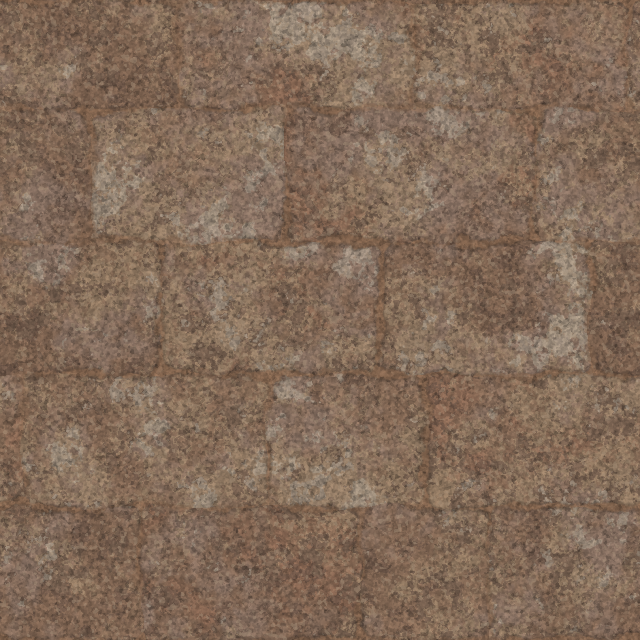
Write a WebGL 2 fragment shader that draws this texture.

```glsl
#version 300 es
precision highp float;
// Five courses of weathered brown stone blocks with rusty joints and flaking ochre crust.
uniform vec2 u_resolution;
out vec4 fragColor;

const float TAU = 6.2831853;
const float COURSE = 0.2075; // course height; the top course is cut shorter

// Per course, bottom up: three joint positions, then the amount of ochre crust.
const vec4 COURSES[5] = vec4[5](
  vec4(0.219, 0.565, 0.764, 0.46),
  vec4(0.035, 0.419, 0.664, 0.75),
  vec4(0.251, 0.595, 0.921, 0.55),
  vec4(0.141, 0.449, 0.837, 0.05),
  vec4(0.279, 0.647, 0.980, 0.40));

vec3 hash3(vec2 p, float seed) {
  vec3 q = fract(vec3(p, seed * 7.3 + 1.7) * vec3(0.1031, 0.1030, 0.0973));
  q += dot(q, q.yxz + 33.33);
  return fract((q.xxy + q.yxx) * q.zyx);
}

// Smooth cellular noise that wraps after n cells.
float cellular(vec2 uv, float n, float seed) {
  vec2 p = uv * n, cell = floor(p);
  float sum = 0.0, total = 0.0;
  for (int y = -1; y <= 1; y++)
    for (int x = -1; x <= 1; x++) {
      vec2 g = cell + vec2(x, y);
      vec3 h = hash3(mod(g, n), seed);
      vec2 d = g + h.xy - p;
      float w = exp(-7.0 * dot(d, d));
      sum += w * h.z;
      total += w;
    }
  return sum / total;
}

float layered(vec2 uv, float n, float seed, int octaves) {
  float sum = 0.0, total = 0.0, gain = 1.0;
  for (int i = 0; i < octaves; i++) {
    sum += gain * cellular(uv, n, seed + float(i));
    total += gain;
    gain *= 0.82;
    n *= 2.0;
  }
  return sum / total;
}

void main() {
  vec2 uv = gl_FragCoord.xy / u_resolution;

  // Uneven block outlines: slow sines plus rough crumbling.
  float rough = layered(uv, 24.0, 3.0, 4);
  vec2 bend = 0.0025 * sin(TAU * (uv.yx * vec2(7.0, 5.0) + uv * vec2(2.0, 3.0)))
            + 0.010 * (vec2(cellular(uv, 22.0, 11.0), cellular(uv, 22.0, 12.0)) - 0.5);
  vec2 p = fract(uv + bend);

  // Course, block and distance to the joints, with rounded corners.
  float row = min(floor(p.y / COURSE), 4.0);
  float top = row > 3.5 ? 1.0 : (row + 1.0) * COURSE;
  vec4 course = COURSES[int(row)];
  float column = mod(dot(step(course.xyz, vec3(p.x)), vec3(1.0)), 3.0);
  vec3 side = abs(fract(p.x - course.xyz + 0.5) - 0.5);
  vec2 gap = vec2(min(side.x, min(side.y, side.z)), min(p.y - row * COURSE, top - p.y));
  float inset = 0.02 - length(max(0.02 - gap, 0.0)) + 0.004;
  float edge = inset + (rough - 0.5) * 0.022;

  // Each block has its own tone and wear.
  vec3 tone = hash3(vec2(column, row), 9.0);
  float seed = 20.0 + 9.0 * (column + 3.0 * row);
  float patches = layered(uv, 7.0, seed, 6);
  float flakes = layered(uv, 36.0, seed + 2.5, 4);
  float stain = layered(uv, 5.0, seed + 4.5, 5);
  float grain = layered(uv, 170.0, 5.0, 2);

  // Bare stone, from brown to greyish mauve, with faint red firing stains.
  vec3 color = mix(vec3(0.478, 0.376, 0.305), vec3(0.505, 0.400, 0.325), tone.x);
  float mauve = smoothstep(0.40, 0.62, stain + 0.12 * (0.45 - course.w));
  color = mix(color, vec3(0.530, 0.450, 0.405), 0.65 * mauve);
  float red = smoothstep(0.46, 0.34, stain) * step(0.6, tone.z);
  color = mix(color, vec3(0.550, 0.395, 0.315), 0.4 * red);

  // Ochre crust: a soft film below, crisp broken flakes above.
  float crust = patches - 0.60 + 0.15 * course.w + 0.04 * (tone.y - 0.5);
  color = mix(color, vec3(0.545, 0.450, 0.360), 0.4 * smoothstep(-0.09, 0.07, crust));
  float flake = smoothstep(0.0, 0.03, crust + 0.7 * (flakes - 0.5));
  color = mix(color, vec3(0.575, 0.487, 0.392), 0.6 * flake);

  // Dark flaked pits and pale lime bloom in a few places.
  float pits = smoothstep(0.575, 0.63, flakes + 0.35 * (0.5 - stain));
  color = mix(color, vec3(0.385, 0.305, 0.260), 0.6 * pits);
  float lime = smoothstep(0.59, 0.64, 0.6 * stain + 0.4 * flakes);
  color = mix(color, vec3(0.640, 0.595, 0.535), 0.6 * lime);

  // Darkened block rims, then rust-brown mortar smeared over them.
  float worn = smoothstep(0.38, 0.6, layered(uv, 9.0, 7.0, 3));
  float rim = smoothstep(0.002, 0.006, edge) * smoothstep(0.014, 0.007, edge);
  color *= 1.0 - (0.03 + 0.17 * worn) * rim;
  float mortar = smoothstep(0.010, 0.004, edge);
  vec3 mortarColor = vec3(0.508, 0.388, 0.300) * (0.88 + 0.24 * rough);
  color = mix(color, mortarColor, mortar * (0.55 + 0.35 * worn));

  // Sandy grain, light specks and dark pores.
  color *= 0.78 + 0.46 * grain;
  float speck = cellular(uv, 190.0, 6.0);
  color = mix(color, vec3(0.640, 0.555, 0.465), 0.45 * smoothstep(0.76, 0.92, speck) * (1.0 - 0.7 * mortar));
  color *= 1.0 - 0.16 * smoothstep(0.22, 0.08, speck);
  fragColor = vec4(color, 1.0);
}
```
